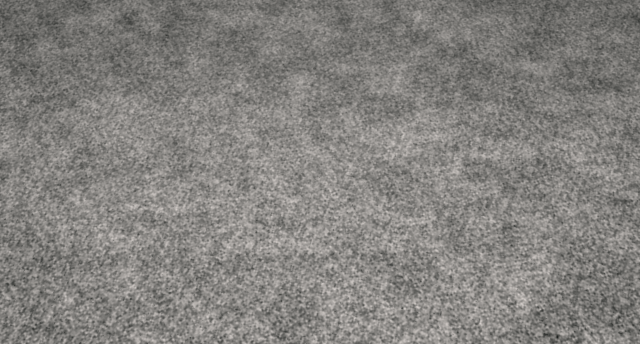
Give the GLSL for this texture, as a Shadertoy shader.

```glsl
// Grey speckled floor seen at a slant: fine grain over soft cloudy blotches.
// Value noise in a perspective-stretched plane gives grain, blotches and flecks;
// a broad light falls off towards the top and the sides.
#define GRAIN_SCALE 138.0
#define GRAIN_CONTRAST 0.42
#define BLOTCH_SCALE 14.0
#define BLOTCH_CONTRAST 0.22
#define FLECK_SCALE 105.0
#define FLECK_DEPTH 0.12
#define SLANT 0.2
#define BASE_LIGHT 0.56
#define TOP_FALLOFF 0.10
#define SIDE_FALLOFF 0.065
#define DARK_TONE vec3(0.358, 0.358, 0.347)
#define LIGHT_TONE vec3(0.712, 0.694, 0.680)

float hash(vec2 cell) {
    return fract(sin(dot(cell, vec2(127.1, 311.7))) * 43758.5453);
}

float valueNoise(vec2 p) {
    vec2 cell = floor(p);
    vec2 f = fract(p);
    f = f * f * (3.0 - 2.0 * f);
    float low = mix(hash(cell), hash(cell + vec2(1.0, 0.0)), f.x);
    float high = mix(hash(cell + vec2(0.0, 1.0)), hash(cell + 1.0), f.x);
    return mix(low, high, f.y);
}

vec2 turn(vec2 p, float angle) {
    float c = cos(angle), s = sin(angle);
    return vec2(c * p.x - s * p.y, s * p.x + c * p.y);
}

// Cloudy sum of octaves, centred on zero
float clouds(vec2 p) {
    float sum = 0.0, weight = 0.5;
    for (int i = 0; i < 4; i++) {
        sum += weight * (valueNoise(p) - 0.5);
        p = turn(p, 0.7) * 1.9 + 17.3;
        weight *= 0.66;
    }
    return sum;
}

// Two turned layers hide the noise lattice
float grain(vec2 p) {
    float coarse = valueNoise(turn(p, 0.45) * GRAIN_SCALE);
    float fine = valueNoise(turn(p, -0.6) * GRAIN_SCALE * 1.3 + 41.0);
    return 0.58 * coarse + 0.42 * fine - 0.5;
}

void mainImage(out vec4 fragColor, in vec2 fragCoord) {
    vec2 uv = fragCoord / iResolution.xy;
    float aspect = iResolution.x / iResolution.y;

    // Floor plane: features shrink and flatten towards the top
    vec2 floorPos = vec2((uv.x - 0.5) * aspect, uv.y);
    floorPos *= 1.0 + SLANT * uv.y;

    // Broad light
    float side = 2.0 * uv.x - 1.0;
    float tone = BASE_LIGHT;
    tone -= TOP_FALLOFF * smoothstep(0.5, 1.0, uv.y);
    tone -= SIDE_FALLOFF * side * side;
    tone -= 0.015 * smoothstep(0.3, 0.0, uv.y);

    // Blotches, a little wider than tall
    tone += BLOTCH_CONTRAST * clouds(floorPos * vec2(0.85, 1.15) * BLOTCH_SCALE + 5.0);

    // Grain and dark flecks, crisper near the viewer
    float nearness = 1.0 - uv.y;
    tone += GRAIN_CONTRAST * mix(0.62, 1.2, nearness) * grain(floorPos);
    float fleck = smoothstep(0.78, 0.96, valueNoise(turn(floorPos, 0.25) * FLECK_SCALE + 83.0));
    tone -= FLECK_DEPTH * mix(0.4, 1.0, nearness) * fleck;

    // Cool dark greys to warm light greys
    float blend = (tone - DARK_TONE.g) / (LIGHT_TONE.g - DARK_TONE.g);
    vec3 color = mix(DARK_TONE, LIGHT_TONE, blend);
    fragColor = vec4(clamp(color, 0.0, 1.0), 1.0);
}
```
